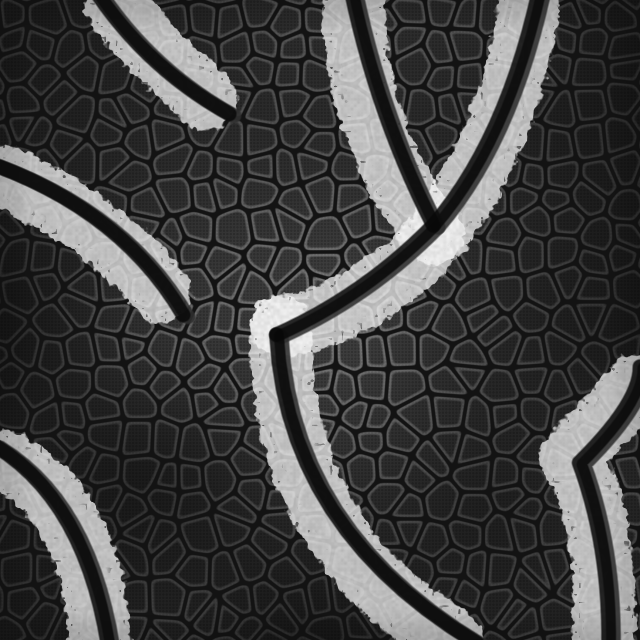
Give the GLSL for this pattern, as a Shadertoy shader.

```glsl
// Pale furry bands with ink cores wander over a dark field of rounded cells.
// Cells: smoothed Voronoi border distance. Bands: distance to quadratic curves,
// each with pale, shade and core layers that build up where strokes overlap.

#define CELLS 21.0
#define JITTER 0.78
#define BAND_RADIUS 0.0485
#define CORE_RADIUS 0.0115
#define SHADE_SHIFT vec2(0.0075, -0.003)
#define FRAY 0.009
#define LAYER_ALPHA vec3(0.75, 0.88, 0.86)
#define PALE 0.95
#define SHADE 0.18
#define INK 0.03
#define GAP 0.075
#define CURVE_STEPS 14

vec2 hash22(vec2 p) {
    vec3 q = fract(vec3(p.xyx) * vec3(0.1031, 0.1030, 0.0973));
    q += dot(q, q.yzx + 33.33);
    return fract((q.xx + q.yz) * q.zy);
}

float noise(vec2 p) {
    vec2 i = floor(p), f = fract(p);
    f = f * f * (3.0 - 2.0 * f);
    float low = mix(hash22(i).x, hash22(i + vec2(1, 0)).x, f.x);
    float high = mix(hash22(i + vec2(0, 1)).x, hash22(i + vec2(1, 1)).x, f.x);
    return mix(low, high, f.y);
}

// Distance to the cell border, with rounded corners
float cellBorder(vec2 p) {
    vec2 cell = floor(p), f = fract(p), nearest = vec2(0), nearestId = vec2(0);
    float best = 9.0;
    for (int y = -1; y <= 1; y++)
    for (int x = -1; x <= 1; x++) {
        vec2 id = vec2(x, y);
        vec2 r = id + 0.5 + JITTER * (hash22(cell + id) - 0.5) - f;
        if (dot(r, r) < best) { best = dot(r, r); nearest = r; nearestId = id; }
    }
    float sum = 0.0;
    for (int y = -2; y <= 2; y++)
    for (int x = -2; x <= 2; x++) {
        vec2 id = nearestId + vec2(x, y);
        vec2 r = id + 0.5 + JITTER * (hash22(cell + id) - 0.5) - f;
        vec2 gap = r - nearest;
        if (dot(gap, gap) > 0.0001)
            sum += exp(-22.0 * dot(0.5 * (r + nearest), normalize(gap)));
    }
    return -log(sum) / 22.0;
}

float segment(vec2 p, vec2 a, vec2 b) {
    vec2 ab = b - a;
    return length(p - a - ab * clamp(dot(p - a, ab) / dot(ab, ab), 0.0, 1.0));
}

float curve(vec2 p, vec2 a, vec2 b, vec2 c) {
    float d = 9.0;
    vec2 previous = a;
    for (int i = 1; i <= CURVE_STEPS; i++) {
        float t = float(i) / float(CURVE_STEPS);
        vec2 next = mix(mix(a, b, t), mix(b, c, t), t);
        d = min(d, segment(p, previous, next));
        previous = next;
    }
    return d;
}

// Distances to the pale band (a, b, c), the shade and the core (d, e, f)
vec3 stroke(vec2 p, vec2 a, vec2 b, vec2 c, vec2 d, vec2 e, vec2 f) {
    return vec3(curve(p, a, b, c), curve(p - SHADE_SHIFT, d, e, f), curve(p, d, e, f));
}

// What each layer lets through
vec3 through(vec3 dist, vec2 p, float px) {
    float fray = FRAY * (noise(p * 105.0) - 0.5) + 0.5 * FRAY * (noise(p * 230.0) - 0.5);
    vec3 d = dist - vec3(BAND_RADIUS + fray, CORE_RADIUS, CORE_RADIUS);
    vec3 cover = 1.0 - smoothstep(-px, px, d);
    float specks = smoothstep(0.83, 0.93, noise(p * 170.0 + 7.0));
    cover.x *= 1.0 - 0.6 * specks * smoothstep(0.022, 0.044, dist.x);
    return 1.0 - LAYER_ALPHA * cover;
}

void mainImage(out vec4 fragColor, in vec2 fragCoord) {
    vec2 p = fragCoord / iResolution.y;
    float px = 1.2 / iResolution.y;

    // Cell field: dark gaps, light rims, dotted interiors, uneven light
    float border = cellBorder(p * CELLS);
    vec2 fromCentre = p - vec2(0.55, 0.52);
    float light = 0.62 + 0.65 * exp(-9.0 * dot(fromCentre, fromCentre));
    light += 0.5 * (noise(p * 4.0 + 3.0) - 0.5);
    float rim = smoothstep(0.035, 0.09, border) * (1.0 - smoothstep(0.10, 0.19, border));
    vec2 dots = abs(fract(p * 190.0) - 0.5);
    float interior = 0.155 + 0.035 * smoothstep(0.2, 0.5, length(dots));
    float tone = mix(GAP, interior * light, smoothstep(0.03, 0.09, border));
    tone += 0.17 * rim * light;

    // Strokes, in the order upper left, left, lower left
    vec3 pass = through(stroke(p, vec2(.180, .993), vec2(.241, .911), vec2(.322, .846),
        vec2(.154, 1.007), vec2(.234, .891), vec2(.358, .822)), p, px);
    pass *= through(stroke(p, vec2(.007, .725), vec2(.171, .648), vec2(.251, .544),
        vec2(-.007, .742), vec2(.193, .667), vec2(.286, .508)), p, px);
    pass *= through(stroke(p, vec2(.007, .280), vec2(.148, .211), vec2(.156, -.009),
        vec2(-.007, .303), vec2(.133, .217), vec2(.169, -.009)), p, px);

    // Central branch, its long bent stem and its lower tail
    pass *= through(stroke(p, vec2(.553, 1.013), vec2(.544, .811), vec2(.677, .635),
        vec2(.549, 1.013), vec2(.590, .818), vec2(.677, .648)), p, px);
    vec3 stem = stroke(p, vec2(.827, .993), vec2(.797, .785), vec2(.680, .629),
        vec2(.842, 1.013), vec2(.790, .779), vec2(.677, .648));
    stem = min(stem, stroke(p, vec2(.680, .629), vec2(.574, .509), vec2(.438, .490),
        vec2(.677, .648), vec2(.570, .539), vec2(.432, .477)));
    pass *= through(stem, p, px);
    pass *= through(stroke(p, vec2(.438, .490), vec2(.436, .160), vec2(.703, .004),
        vec2(.432, .477), vec2(.448, .173), vec2(.745, -.005)), p, px);

    // Right elbow
    vec3 elbow = stroke(p, vec2(.992, .398), vec2(.948, .342), vec2(.891, .286),
        vec2(1.0, .427), vec2(1.001, .372), vec2(.905, .277));
    elbow = min(elbow, stroke(p, vec2(.891, .286), vec2(.953, .194), vec2(.943, -.009),
        vec2(.905, .277), vec2(.953, .147), vec2(.951, -.009)));
    pass *= through(elbow, p, px);

    // Layers from pale to ink, with a fine grain in the pale fur
    float grain = 0.08 * (noise(p * 200.0) - 0.5);
    tone = mix(PALE + grain, tone, pass.x);
    tone = mix(SHADE, tone, pass.y);
    tone = mix(INK, tone, pass.z);
    vec2 edge = abs(p - 0.5);
    tone *= 1.0 - 0.12 * smoothstep(0.44, 0.5, max(edge.x, edge.y));
    fragColor = vec4(vec3(tone), 1.0);
}
```
